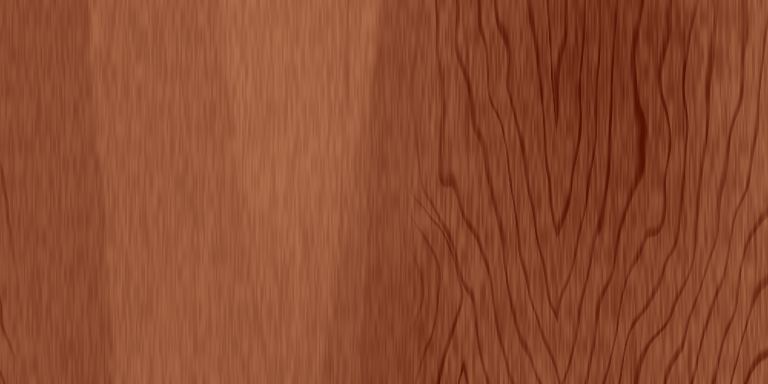
Write a WebGL 1 fragment shader that draws this texture.

```glsl
precision highp float;
uniform vec2 u_resolution;

#define RING_DENSITY 17.5
#define RING_SLOPE 5.6
#define RING_STEEPENING 2.2
#define RING_DEPTH 0.74
#define HEART_X 1.46
#define FOLD_WIDTH 0.24
#define FIBRE_SCALE vec2(250.0, 21.0)
#define FIBRE_DEPTH 0.6
#define DARK_WOOD vec3(0.415, 0.155, 0.075)
#define LIGHT_WOOD vec3(0.62, 0.36, 0.24)

float hash(vec2 cell) {
  vec3 q = fract(vec3(cell.xyx) * 0.1031);
  q += dot(q, q.yzx + 33.33);
  return fract((q.x + q.y) * q.z);
}

float noise(vec2 p) {
  vec2 cell = floor(p);
  vec2 f = fract(p);
  f = f * f * (3.0 - 2.0 * f);
  float low = mix(hash(cell), hash(cell + vec2(1.0, 0.0)), f.x);
  float high = mix(hash(cell + vec2(0.0, 1.0)), hash(cell + vec2(1.0, 1.0)), f.x);
  return mix(low, high, f.y);
}

float fbm(vec2 p) {
  float sum = 0.0;
  float weight = 0.5;
  for (int i = 0; i < 3; i++) {
    sum += weight * (noise(p) - 0.5);
    p = p * 2.1 + 17.3;
    weight *= 0.5;
  }
  return sum;
}

// Dark late-wood line: soft on one side, crisp on the other
float ringLine(float level) {
  float q = fract(level);
  return smoothstep(0.74, 0.88, q) * (1.0 - smoothstep(0.92, 0.99, q));
}

// Nested arches: open upward at the heart, folded back on its lower left
float ringLevel(vec2 p) {
  float bend = 0.16 * fbm(p * vec2(3.5, 2.0) + 4.0);
  float ripple = 0.006 * (noise(p * vec2(28.0, 13.0)) - 0.5);
  float dx = p.x - HEART_X + bend + ripple;
  float foldWidth = FOLD_WIDTH + 0.25 * smoothstep(0.2, 0.9, p.y);
  float side = dx > 0.0 ? dx : foldWidth - abs(dx + foldWidth);
  float rise = RING_SLOPE * p.y - RING_STEEPENING * p.y * p.y;
  return RING_DENSITY * side - rise + 1.5 * fbm(p * vec2(8.0, 1.6) + 9.0);
}

// Broad vertical bands of lighter and darker wood
float bandTone(vec2 p) {
  float x = p.x + 0.05 * fbm(vec2(p.x * 2.0, p.y * 2.5));
  float tone = 0.67;
  tone += 0.28 * smoothstep(-0.006, 0.008, x - 0.30 + 0.065 * p.y);
  tone += 0.17 * smoothstep(-0.01, 0.015, x - 0.69 + 0.12 * p.y) * smoothstep(0.1, 0.6, p.y);
  tone -= 0.22 * smoothstep(-0.01, 0.02, x - 0.83 - 0.17 * p.y);
  tone -= 0.22 * smoothstep(-0.008, 0.012, x - 0.945 - 0.04 * p.y);
  tone -= 0.05 * smoothstep(-0.01, 0.01, x - 1.1);

  // Heartwood shadow, deepest along the top
  float spread = (x - 1.6) / 0.3;
  tone -= 0.42 * exp(-spread * spread) * smoothstep(0.0, 0.9, p.y);
  tone += 0.2 * smoothstep(1.65, 2.0, x);
  tone += 0.13 * smoothstep(1.1, 1.25, x) * (1.0 - smoothstep(0.0, 0.5, p.y));
  return tone + 0.1 * fbm(p * vec2(9.0, 1.2) + 31.0);
}

// Fine fibres with short streaks, plus longer faint ones
float fibreTone(vec2 p) {
  float fine = noise(p * FIBRE_SCALE) - 0.5;
  float mid = noise(p * FIBRE_SCALE * vec2(0.6, 0.8) + 57.0) - 0.5;
  float broad = noise(p * FIBRE_SCALE * vec2(0.25, 0.12) + 91.0) - 0.5;
  return FIBRE_DEPTH * (0.75 * fine + 0.25 * mid + 0.06 * broad);
}

void main() {
  vec2 p = gl_FragCoord.xy / u_resolution.y;
  float area = smoothstep(1.04, 1.16, p.x);
  float tone = bandTone(p) + fibreTone(p) * (0.85 + 0.35 * area);

  // Growth rings on the right, fading and varying in strength
  float level = ringLevel(p);
  float strength = 0.55 + 0.5 * noise(p * vec2(6.0, 3.0) + 70.0);
  tone -= RING_DEPTH * area * strength * ringLine(level);
  tone += 0.05 * area;

  // Slanted lines at the left border
  float border = 1.0 - smoothstep(0.01, 0.06, p.x);
  float slant = 18.0 * (p.x + 0.17 * p.y) + fbm(p * 6.0);
  tone -= 0.4 * border * ringLine(slant) * (1.0 - smoothstep(0.5, 0.75, p.y));

  // Sparse thin streaks
  float streak = smoothstep(0.84, 0.95, noise(p * vec2(64.0, 2.6) + 12.0));
  tone -= 0.24 * streak * smoothstep(0.6, 1.0, p.x);

  gl_FragColor = vec4(mix(DARK_WOOD, LIGHT_WOOD, clamp(tone, -0.4, 1.35)), 1.0);
}
```
